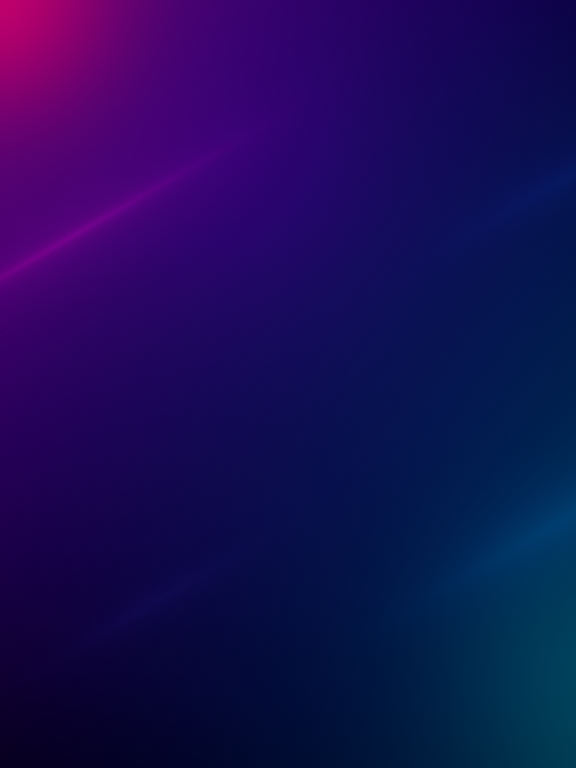
Give the GLSL for this background, as a Shadertoy shader.

```glsl
// Dark violet-to-teal gradient with corner glows and soft diagonal light streaks.
#define STREAK_ANGLE 0.524
#define CORE_WIDTH 0.006
#define CORNER_RADIUS 0.15
#define TEAL_RADIUS 0.17
#define VIOLET_RADIUS 0.18
#define DITHER 0.004

// Quadratic curve through three colours at t = 0, 0.5 and 1
vec3 curve(vec3 a, vec3 b, vec3 c, float t) {
    return a * (1.0 - t) * (1.0 - 2.0 * t)
         + b * 4.0 * t * (1.0 - t)
         + c * t * (2.0 * t - 1.0);
}

// Round soft light
float glow(vec2 p, vec2 center, float radius) {
    vec2 d = (p - center) / radius;
    return exp(-dot(d, d));
}

// Diagonal light that fades along its length and away from its axis
float streak(vec2 p, vec2 center, float span, float width) {
    vec2 axis = vec2(cos(STREAK_ANGLE), sin(STREAK_ANGLE));
    vec2 d = p - center;
    float along = dot(d, axis) / span;
    float across = dot(d, vec2(-axis.y, axis.x));
    float softDistance = sqrt(across * across + 4e-6);
    return exp(-along * along - softDistance / width);
}

float hash(vec2 p) {
    return fract(sin(dot(p, vec2(12.99, 78.23))) * 43758.5);
}

void mainImage(out vec4 fragColor, in vec2 fragCoord) {
    vec2 uv = fragCoord / iResolution.xy;
    vec2 p = uv * vec2(0.75, 1.0);

    // Base gradient: three rows blended from bottom to top
    vec3 bottom = curve(vec3(0.03, 0.00, 0.12), vec3(0.00, 0.045, 0.19),
                        vec3(0.00, 0.19, 0.29), uv.x);
    vec3 middle = curve(vec3(0.18, 0.00, 0.37), vec3(0.06, 0.05, 0.33),
                        vec3(0.00, 0.12, 0.30), uv.x);
    vec3 top = curve(vec3(0.40, 0.02, 0.46), vec3(0.19, 0.01, 0.41),
                     vec3(0.05, 0.01, 0.28), uv.x);
    vec3 color = curve(bottom, middle, top, uv.y);

    // Broad glows
    color += vec3(0.35, -0.02, -0.04) * glow(p, vec2(0.0, 1.0), CORNER_RADIUS);
    color += vec3(0.04, -0.02, 0.05) * glow(p, vec2(0.33, 0.77), VIOLET_RADIUS);
    color += vec3(0.00, 0.08, 0.06) * glow(p, vec2(0.75, 0.13), TEAL_RADIUS);

    // Magenta streak: wide halo and bright core
    vec2 magentaCenter = vec2(0.08, 0.684);
    color += vec3(0.12, 0.0, 0.07) * streak(p, magentaCenter, 0.24, 0.05);
    color += vec3(0.16, 0.0, 0.09) * streak(p, magentaCenter, 0.18, CORE_WIDTH);

    // Blue streaks on the right and a faint one at lower left
    color += vec3(0.0, 0.08, 0.13) * streak(p, vec2(0.75, 0.333), 0.19, 0.045);
    color += vec3(0.0, 0.03, 0.08) * streak(p, vec2(0.75, 0.776), 0.15, 0.025);
    color += vec3(0.02, 0.015, 0.06) * streak(p, vec2(0.195, 0.212), 0.12, 0.016);

    // Fine dither against banding
    color += (hash(floor(fragCoord)) - 0.5) * DITHER;
    fragColor = vec4(clamp(color, 0.0, 1.0), 1.0);
}
```
